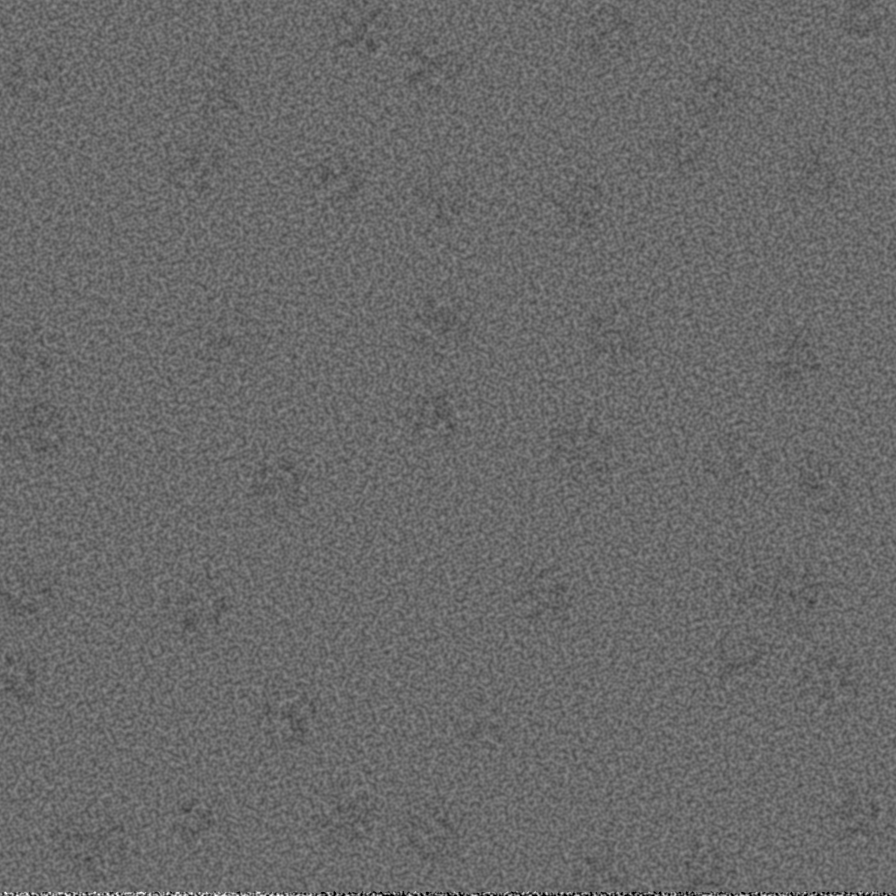
This texture is drawn by a three.js fragment shader. Its source:

```glsl
// Grainy grey electron micrograph: even band-limited film grain over a flat
// ground, with faint dark speckled particles and a few thin rings scattered on
// jittered grids, and a ragged strip of noise along the bottom edge.

varying vec2 vUv;

const float GROUND_GREY = 0.417;
const float COARSE_GRAIN_SCALE = 140.0;
const float FINE_GRAIN_SCALE = 235.0;
const float COARSE_GRAIN_GAIN = 0.095;
const float FINE_GRAIN_GAIN = 0.145;

const float PARTICLE_GRID = 7.0;
const float PARTICLE_SHARE = 0.88;
const float PARTICLE_RADIUS = 0.042;
const float PARTICLE_SHADE = 0.019;
const float SPECKLE_SCALE = 72.0;
const float SPECKLE_GAIN = 0.1;

const float RING_GRID = 5.0;
const float RING_SHARE = 0.24;
const float RING_RADIUS = 0.019;
const float RING_WIDTH = 0.004;
const float RING_SHADE = 0.034;

const float STRIP_HEIGHT = 0.004;
const float STRIP_SCALE = 300.0;

const float TAU = 6.28319;

float hash(vec2 p) {
  return fract(sin(dot(p, vec2(12.9898, 78.233))) * 43758.5453);
}

vec2 hash2(vec2 p) {
  return vec2(hash(p + 3.7), hash(p + 19.3));
}

// Slope of a randomly turned ramp through one lattice corner
float ramp(vec2 corner, vec2 offset) {
  float angle = TAU * hash(corner);
  return dot(vec2(cos(angle), sin(angle)), offset);
}

// Gradient noise: zero mean, with little broad variation
float noise(vec2 p) {
  vec2 cell = floor(p);
  vec2 f = fract(p);
  vec2 w = f * f * f * (f * (f * 6.0 - 15.0) + 10.0);
  vec2 right = vec2(1.0, 0.0);
  vec2 up = vec2(0.0, 1.0);
  float low = mix(ramp(cell, f), ramp(cell + right, f - right), w.x);
  float high = mix(ramp(cell + up, f - up), ramp(cell + 1.0, f - 1.0), w.x);
  return mix(low, high, w.y);
}

vec2 rotate(vec2 p, float angle) {
  float c = cos(angle);
  float s = sin(angle);
  return vec2(c * p.x - s * p.y, s * p.x + c * p.y);
}

// Soft round mask of the nearest particles
float particles(vec2 uv) {
  vec2 home = floor(uv * PARTICLE_GRID);
  float mask = 0.0;
  for (int y = -1; y <= 1; y++) {
    for (int x = -1; x <= 1; x++) {
      vec2 cell = home + vec2(float(x), float(y));
      vec2 centre = (cell + 0.15 + 0.7 * hash2(cell)) / PARTICLE_GRID;
      float radius = PARTICLE_RADIUS * mix(0.85, 1.1, hash(cell + 41.0));
      float strength = mix(0.7, 1.15, hash(cell + 57.0));
      float present = step(hash(cell + 73.0), PARTICLE_SHARE);
      float disc = 1.0 - smoothstep(0.5, 1.1, length(uv - centre) / radius);
      mask = max(mask, disc * strength * present);
    }
  }
  return mask;
}

// Thin, slightly oval outlines with a faintly shaded inside
float rings(vec2 uv) {
  vec2 home = floor(uv * RING_GRID);
  float mask = 0.0;
  for (int y = -1; y <= 1; y++) {
    for (int x = -1; x <= 1; x++) {
      vec2 cell = home + vec2(float(x), float(y));
      vec2 centre = (cell + 0.15 + 0.7 * hash2(cell + 200.0)) / RING_GRID;
      vec2 offset = (uv - centre) * vec2(1.1, 0.9);
      float d = length(offset) - RING_RADIUS * mix(0.75, 1.15, hash(cell + 231.0));
      float rim = 1.0 - smoothstep(0.0, RING_WIDTH, abs(d));
      float inside = 1.0 - smoothstep(-RING_WIDTH, RING_WIDTH, d);
      float present = step(hash(cell + 267.0), RING_SHARE);
      mask = max(mask, max(rim, 0.35 * inside) * present);
    }
  }
  return mask;
}

void main() {
  // Ground and grain, turned so that the lattices do not show
  float grey = GROUND_GREY;
  grey += COARSE_GRAIN_GAIN * noise(rotate(vUv, 0.6) * COARSE_GRAIN_SCALE);
  grey += FINE_GRAIN_GAIN * noise(rotate(vUv, -0.35) * FINE_GRAIN_SCALE + 11.3);

  // Particles and rings
  float speckle = noise(rotate(vUv, 1.1) * SPECKLE_SCALE + 29.0);
  grey += particles(vUv) * (SPECKLE_GAIN * speckle - PARTICLE_SHADE);
  grey -= RING_SHADE * rings(vUv);

  // Ragged strip, paler at the left
  float ragged = STRIP_HEIGHT * (1.0 + 0.8 * noise(vec2(vUv.x * STRIP_SCALE, 5.5)));
  float strip = 1.0 - smoothstep(ragged - 0.001, ragged + 0.001, vUv.y);
  float stripMean = mix(0.52, 0.34, smoothstep(0.25, 0.4, vUv.x));
  float stripGrey = stripMean + 0.9 * noise(vUv * STRIP_SCALE + 83.4);
  grey = mix(grey, stripGrey, strip);

  gl_FragColor = vec4(vec3(clamp(grey, 0.0, 1.0)), 1.0);
}
```
